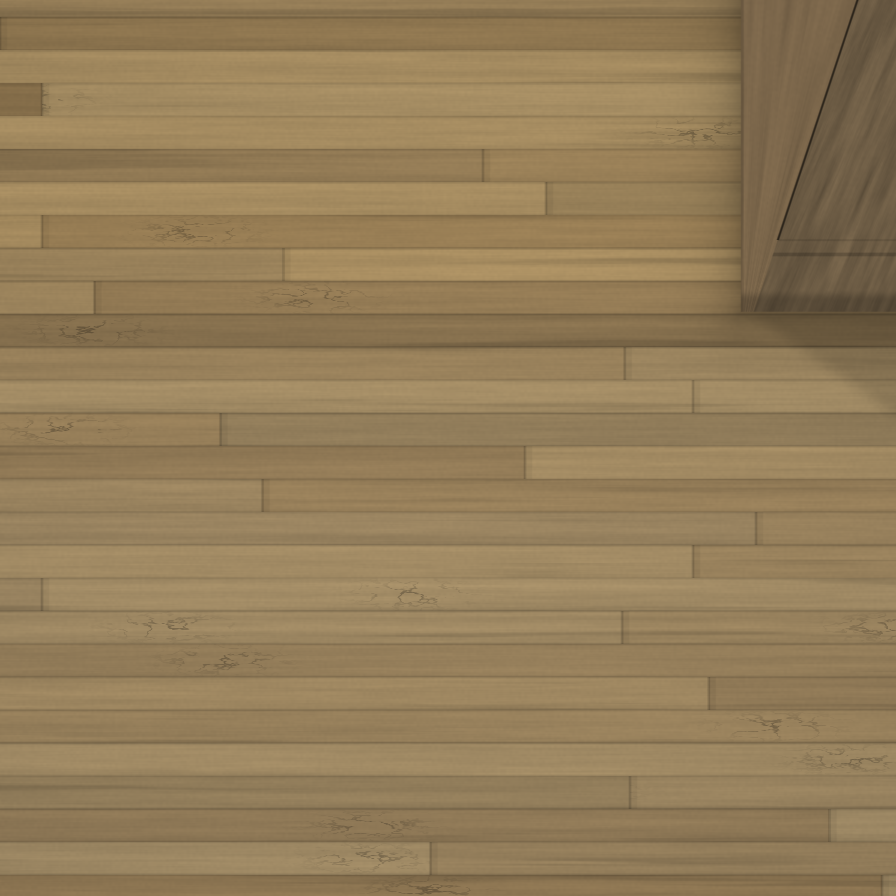
Give the GLSL for this texture, as a Shadertoy shader.

```glsl
float hash(vec2 p) {
    p = fract(p * vec2(0.1031, 0.1137) + 0.317);
    p += dot(p, p.yx + 33.33);
    return fract((p.x + p.y) * p.x * 17.3);
}

float noise(vec2 p) {
    vec2 i = floor(p), f = fract(p);
    f = f * f * (3.0 - 2.0 * f);
    return mix(mix(hash(i), hash(i + vec2(1, 0)), f.x),
               mix(hash(i + vec2(0, 1)), hash(i + vec2(1, 1)), f.x), f.y);
}

float fbm(vec2 p) {
    float sum = 0.0, amp = 0.5;
    for (int i = 0; i < 4; i++) {
        sum += amp * noise(p);
        p = p * 2.03 + 17.0;
        amp *= 0.5;
    }
    return sum / 0.9375;
}

// Soft line of given half width around distance zero
float stroke(float d, float halfWidth, float px) {
    return 1.0 - smoothstep(halfWidth - px, halfWidth + px, abs(d));
}

vec3 floorBoards(vec2 p, float px) {
    // Narrow strips, each cut into long boards at a random offset
    float r = p.y * 27.17 - 0.53;
    float row = floor(r);
    float along = p.x / 1.5 + hash(vec2(row + 9.0, 4.0));
    vec2 board = vec2(row + 40.0, floor(along) + 3.0);
    float tone = hash(board);

    vec3 col = mix(vec3(0.565, 0.475, 0.335), vec3(0.635, 0.545, 0.39), smoothstep(0.0, 0.75, tone));
    col *= 1.0 - 0.08 * step(0.85, hash(board + 51.0));
    col += vec3(0.012, 0.0, -0.014) * (hash(board + 23.0) - 0.5);

    // Lengthwise grain: broad bands, fine fibres and dark streaks
    vec2 g = p + board * vec2(3.7, 0.0);
    float bands = fbm(vec2(g.x * 2.0, g.y * 110.0));
    float fibres = fbm(vec2(g.x * 14.0, g.y * 330.0));
    col *= 1.0 + 0.13 * (bands - 0.5) + 0.07 * (fibres - 0.5);
    col *= 1.0 - 0.1 * smoothstep(0.62, 0.8, fbm(vec2(g.x * 1.5 + 8.0, g.y * 75.0)));

    // Wavy figure in isolated patches on a few boards
    vec2 c = vec2(p.x - hash(board + 71.0), fract(r) - 0.5);
    float figureMask = step(0.68, hash(board + 87.0)) * exp(-c.x * c.x * 350.0 - c.y * c.y * 9.0);
    float ridge = abs(fbm(vec2(g.x * 45.0, g.y * 150.0)) - 0.5);
    col *= 1.0 - 0.25 * figureMask * (1.0 - smoothstep(0.0, 0.07, ridge));

    // Seams between strips and butt joints between boards
    float seam = (fract(r + 0.5) - 0.5) / 27.17;
    float seamDepth = 0.05 + 0.11 * hash(vec2(floor(r + 0.5) + 30.0, 8.0));
    col *= 1.0 - seamDepth * stroke(seam, 0.0013, px);
    col *= 1.0 - 0.035 * exp(-abs(seam) * 400.0);
    float joint = (fract(along + 0.5) - 0.5) * 1.5;
    col *= 1.0 - 0.16 * stroke(joint, 0.0014, px);
    col *= 1.0 - 0.05 * stroke(joint - 0.004, 0.004, px);
    return col;
}

vec3 cabinet(vec2 p, float px) {
    float corner = 0.957 - 0.332 * p.y;
    float front = smoothstep(-px, px, p.x - corner);

    // Side face grain converges toward the bottom
    float t = (p.x - 0.827) / max(corner - 0.827, 0.01);
    float sideGrain = fbm(vec2(t * 12.0, p.y * 5.0));
    vec3 side = vec3(0.47, 0.39, 0.285) * (0.9 + 0.22 * sideGrain);

    // Front panel with slanted grain
    float frontGrain = fbm(vec2((p.x + 0.42 * p.y) * 130.0, p.y * 14.0));
    vec3 panel = vec3(0.42, 0.355, 0.265) * (0.82 + 0.36 * frontGrain);
    vec3 col = mix(side, panel, front);

    // Door gap, lower rail and plinth
    col *= 1.0 - 0.6 * stroke(p.x - corner, 0.0012, px) * step(p.y, 0.268);
    col *= 1.0 - 0.18 * front * stroke(p.y - 0.284, 0.002, px);
    col *= 1.0 - 0.12 * front * stroke(p.y - 0.268, 0.001, px);
    col *= 1.0 - 0.2 * smoothstep(0.322, 0.336, p.y);
    return col * (1.0 - 0.12 * stroke(p.x - 0.827, 0.003, px));
}

void mainImage(out vec4 fragColor, in vec2 fragCoord) {
    vec2 p = fragCoord / iResolution.xy;
    p.y = 1.0 - p.y;
    float px = 1.0 / min(iResolution.x, iResolution.y);
    vec3 col = floorBoards(p, px);

    // Light is warmer at the top and falls off toward the corners
    col *= mix(vec3(1.02, 1.005, 0.97), vec3(0.99, 0.99, 1.0), smoothstep(0.2, 0.6, p.y));
    col *= 1.02 - 0.11 * dot(p - 0.5, p - 0.5);

    // Cabinet shadows: soft on the left, slanted below
    vec2 d = max(vec2(0.827 - p.x, p.y - 0.348), 0.0);
    col *= 1.0 - 0.24 * exp(-length(d) * 38.0);
    float slantShadow = smoothstep(-0.015, 0.015, (p.x - 0.835) * 0.7 - (p.y - 0.348));
    col *= 1.0 - 0.13 * slantShadow * smoothstep(0.34, 0.36, p.y);

    float inside = smoothstep(-px, px, min(p.x - 0.827, 0.348 - p.y));
    col = mix(col, cabinet(p, px), inside);
    col *= 1.0 + 0.025 * (noise(p * 300.0) - 0.5);
    fragColor = vec4(col, 1.0);
}
```
